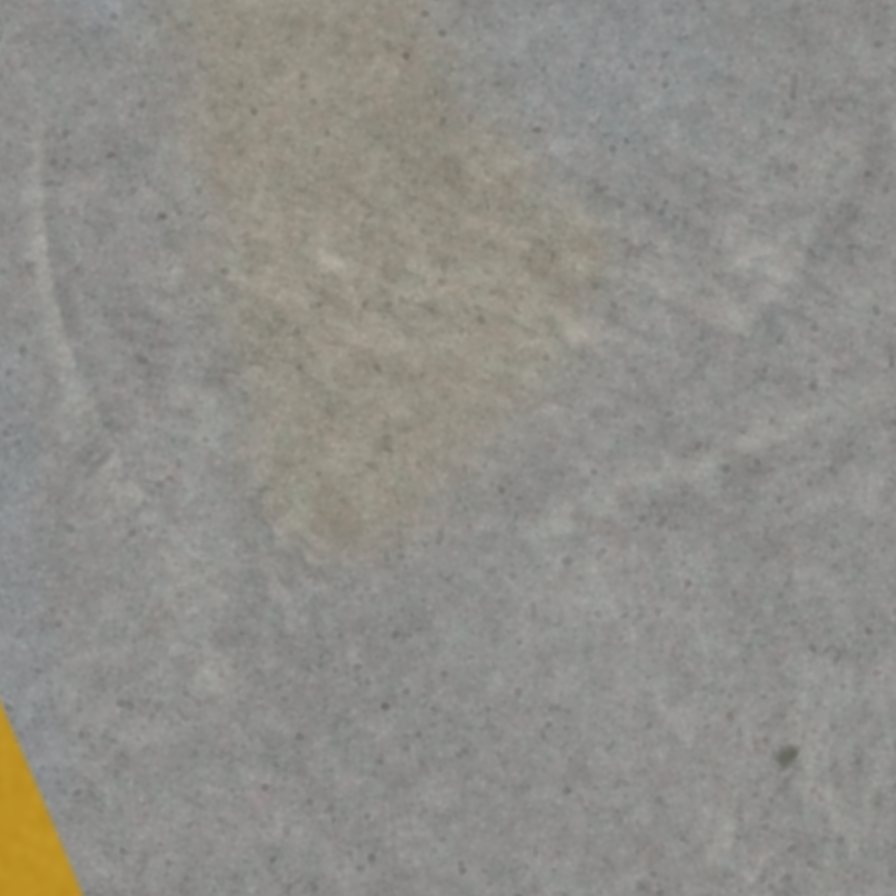
A Shadertoy shader for this texture:

```glsl
// Worn grey concrete with a tan stain, pale scuffs, a dark pit and a yellow painted corner.
#define CONCRETE vec3(0.554, 0.553, 0.545)
#define TAN_TINT vec3(0.023, 0.004, -0.034)
#define BLUE_TINT vec3(-0.018, 0.000, 0.022)
#define SCUFF_TINT vec3(0.064, 0.063, 0.055)
#define PAINT vec3(0.735, 0.565, 0.140)
#define PIT vec3(0.350, 0.355, 0.310)
#define GRAIN 0.042
#define MOTTLE 0.027
#define STREAK_ANGLE -0.46

vec3 hash3(vec2 cell) {
    vec3 h = fract(cell.xyx * vec3(0.1031, 0.1030, 0.0973));
    h += dot(h, h.yxz + 33.33);
    return fract((h.xxy + h.yzz) * h.zyx);
}

// Cellular noise: every cell drops one soft bump, light or dark.
float cellNoise(vec2 p) {
    vec2 cell = floor(p);
    float sum = 0.0;
    for (int i = 0; i < 9; i++) {
        vec2 id = cell + vec2(i % 3 - 1, i / 3 - 1);
        vec3 h = hash3(id + 57.0);
        vec2 d = p - id - h.xy;
        float bump = max(0.0, 1.0 - dot(d, d));
        sum += (h.z * 2.0 - 1.0) * bump * bump * bump;
    }
    return sum;
}

// Two octaves, the second turned so that the cells do not line up.
float roughNoise(vec2 p) {
    vec2 turned = vec2(p.x * 1.6 - p.y * 0.5, p.y * 1.9 + p.x * 0.4);
    return cellNoise(p) + 0.7 * cellNoise(turned + 17.3);
}

vec2 rotate(vec2 p, float angle) {
    float c = cos(angle), s = sin(angle);
    return vec2(c * p.x + s * p.y, c * p.y - s * p.x);
}

float spot(vec2 p, vec2 center, float radius) {
    vec2 d = (p - center) / radius;
    return exp(-dot(d, d));
}

float stroke(vec2 p, vec2 a, vec2 b, float width) {
    vec2 ab = b - a;
    float along = clamp(dot(p - a, ab) / dot(ab, ab), 0.0, 1.0);
    return spot(p, a + ab * along, width);
}

// Wedge of brown stain, wide at the top and blunt below.
float tanStain(vec2 p) {
    float fall = 1.0 - p.y;
    float left = smoothstep(-0.05, 0.08, p.x - 0.17 - 0.20 * fall);
    float upper = smoothstep(-0.10, 0.09, 0.45 + 0.75 * fall - p.x);
    float lower = smoothstep(-0.08, 0.08, 0.14 + 0.80 * p.y - p.x);
    return left * upper * lower * smoothstep(0.34, 0.44, p.y);
}

// Pale rim with short cross ticks and a thin shadow on its inner side.
float arcScuff(vec2 p) {
    vec2 d = p - vec2(0.65, 0.80);
    float angle = atan(d.y, -d.x), t = length(d) - 0.60;
    float extent = smoothstep(0.38, 0.46, p.y) * smoothstep(0.90, 0.80, p.y) * step(p.x, 0.5);
    float ticks = roughNoise(vec2(angle * 40.0 + t * 12.0, t * 22.0));
    float upper = smoothstep(0.50, 0.62, p.y);
    float rim = smoothstep(-0.003, 0.007, t) * smoothstep(0.036, 0.010, t);
    float fan = smoothstep(-0.003, 0.008, t) * smoothstep(0.09, 0.03, t) * (1.0 - upper);
    float shadow = exp(-pow((t + 0.008) / 0.010, 2.0));
    return extent * (rim * (0.3 + 0.5 * upper + 0.4 * ticks) - 0.35 * shadow + fan * (0.15 + 0.7 * ticks));
}

// Short broken drag marks, slanted above, upright in the lower right.
float dragMarks(vec2 p) {
    vec2 q = rotate(p + 0.003 * roughNoise(p * 75.0), STREAK_ANGLE);
    float marks = 0.45 * roughNoise(q * vec2(24.0, 70.0)) + 0.35 * roughNoise(q * vec2(11.0, 30.0) + 9.0);
    float zone = stroke(p, vec2(0.26, 0.64), vec2(0.84, 0.73), 0.17);
    float corner = spot(p, vec2(0.91, 0.12), 0.17);
    return zone * (0.14 + marks) + corner * (0.22 + 0.5 * roughNoise(p * vec2(58.0, 24.0)));
}

float scuffs(vec2 p) {
    float patchy = roughNoise(p * 32.0);
    float nicks = roughNoise(rotate(p, -0.85) * vec2(30.0, 62.0));
    // Long rub line and rubbed right edge, each with a faint shade.
    float s = stroke(p, vec2(0.60, 0.410), vec2(0.90, 0.53), 0.017) * (0.55 + 0.4 * patchy);
    s += stroke(p, vec2(0.95, 0.555), vec2(1.05, 0.59), 0.015) * 0.5;
    s -= stroke(p, vec2(0.66, 0.395), vec2(0.95, 0.510), 0.020) * 0.25;
    s += stroke(p, vec2(0.83, 0.65), vec2(0.94, 0.83), 0.030) * (0.35 + 0.4 * patchy);
    s -= stroke(p, vec2(0.87, 0.63), vec2(0.99, 0.85), 0.017) * 0.50;
    // Chalky patches with slanted nicks and the darker hollow beside them.
    s += spot(p, vec2(0.215, 0.37), 0.045) * (0.65 + 0.6 * nicks);
    s += spot(p, vec2(0.225, 0.26), 0.060) * (0.55 + 0.5 * patchy);
    s += spot(p, vec2(0.33, 0.375), 0.055) * (0.30 + 0.7 * nicks);
    return s + spot(p, vec2(0.65, 0.37), 0.08) * 0.3 - spot(p, vec2(0.34, 0.22), 0.13) * 0.25;
}

void mainImage(out vec4 fragColor, in vec2 fragCoord) {
    vec2 p = fragCoord / iResolution.xy;
    vec2 warped = p + 0.005 * sin(p.yx * 31.0 + vec2(0.0, 2.0)) + 0.003 * cellNoise(p * 70.0);
    // Stains and cool reflections.
    vec3 color = CONCRETE + TAN_TINT * tanStain(warped + 0.02 * cellNoise(p * 14.0));
    float blue = spot(p, vec2(0.12, 1.02), 0.06) + 0.5 * spot(p, vec2(0.70, 0.95), 0.15);
    color += BLUE_TINT * (blue + 0.7 * stroke(p, vec2(-0.01, 0.58), vec2(0.04, 0.13), 0.04));
    // Scuffs, cloudy mottling, fine grain and dark pores.
    color += SCUFF_TINT * (scuffs(warped) + arcScuff(p) + dragMarks(p));
    color += MOTTLE * (0.35 * cellNoise(warped * 7.0) + 0.70 * roughNoise(warped * 24.0));
    color += GRAIN * (0.48 * roughNoise(p * 66.0) + 0.60 * cellNoise(p * 165.0));
    color += 0.07 * min(0.0, cellNoise(p * 95.0 + 31.0) + 0.45);
    color += vec3(0.008, -0.004, -0.003) * cellNoise(p * 45.0 + 13.0);
    // Dark pit with a ragged rim.
    float pitRadius = length(warped - vec2(0.873, 0.151)) + 0.005 * cellNoise(p * 90.0);
    color = mix(color, PIT, 0.7 * smoothstep(0.018, 0.003, pitRadius));
    // Yellow paint in the lower left corner.
    float paintEdge = 0.092 - 0.428 * p.y + 0.10 * p.y * (0.215 - p.y);
    float paint = smoothstep(0.007, -0.007, p.x - paintEdge);
    fragColor = vec4(mix(color, PAINT + 0.02 * cellNoise(p * 70.0), paint), 1.0);
}
```
